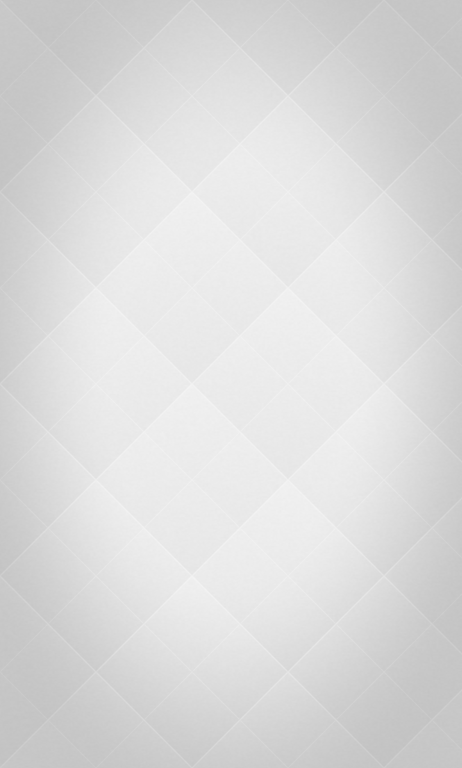
Reproduce this background procedurally as a WebGL 2 fragment shader.

```glsl
#version 300 es
precision highp float;

uniform vec2 u_resolution;
out vec4 outColor;

const float TILE = 0.25;         // diagonal of a large diamond, in canvas heights
const float LINE_WIDTH = 0.0017;
const vec3 CENTER_GRAY = vec3(0.922);
const vec3 EDGE_GRAY = vec3(0.775);

float hash(vec2 cell) {
    vec3 q = fract(cell.xyx * 0.1031);
    q += dot(q, q.yzx + 33.33);
    return fract((q.x + q.y) * q.z);
}

float valueNoise(vec2 p) {
    vec2 cell = floor(p);
    vec2 f = smoothstep(0.0, 1.0, fract(p));
    float low = mix(hash(cell), hash(cell + vec2(1.0, 0.0)), f.x);
    float high = mix(hash(cell + vec2(0.0, 1.0)), hash(cell + 1.0), f.x);
    return mix(low, high, f.y);
}

// Diagonal axes: integer values lie on the edges of the diamonds
vec2 diagonalAxes(vec2 p, float tile) {
    return vec2(p.x + p.y, p.y - p.x) / tile;
}

// Ramp from -0.5 at the bottom tip to 0.5 at the top tip, with soft edges
float diamondRamp(vec2 p, float tile, float pixel) {
    vec2 f = fract(diagonalAxes(p, tile));
    float soft = 1.5 * pixel / tile;
    vec2 ramp = f - smoothstep(1.0 - soft, 1.0, f);
    return 0.5 * (ramp.x + ramp.y) - 0.5;
}

// Coverage of both line directions of a diamond grid
float diamondLines(vec2 p, float tile, float width, float pixel) {
    vec2 axes = diagonalAxes(p, tile);
    vec2 dist = abs(axes - round(axes)) * tile * inversesqrt(2.0);
    vec2 cover = clamp((0.5 * width - dist) / pixel + 0.5, 0.0, 1.0);
    return 1.0 - (1.0 - cover.x) * (1.0 - cover.y);
}

float vignette(vec2 uv, vec2 center) {
    float radius = length((uv - center) * 2.0);
    return smoothstep(0.5, 1.2, radius);
}

void main() {
    float pixel = 1.0 / u_resolution.y;
    vec2 p = gl_FragCoord.xy * pixel;
    vec2 uv = gl_FragCoord.xy / u_resolution;

    // Bright oval fading to gray borders
    float shade = vignette(uv, vec2(0.5, 0.51));
    vec3 color = mix(CENTER_GRAY, EDGE_GRAY, shade);

    // Large diamonds with smaller ones nested inside
    float relief = 0.028 * diamondRamp(p, TILE, pixel);
    relief += 0.009 * diamondRamp(p, 0.5 * TILE, pixel);
    color += relief * mix(1.0, 0.65, shade);

    // Fine paper grain
    float grain = valueNoise(p * 430.0) + valueNoise(p * vec2(260.0, 510.0));
    color += 0.008 * (grain - 1.0);

    // Thin light seams, stronger around the large diamonds
    float minorSeam = 0.22 * diamondLines(p, 0.5 * TILE, 0.8 * LINE_WIDTH, pixel);
    float majorSeam = 0.38 * diamondLines(p, TILE, LINE_WIDTH, pixel);
    float seam = max(minorSeam, majorSeam) * mix(1.0, 0.4, shade);
    color = mix(color, vec3(1.0), seam);

    outColor = vec4(color, 1.0);
}
```
